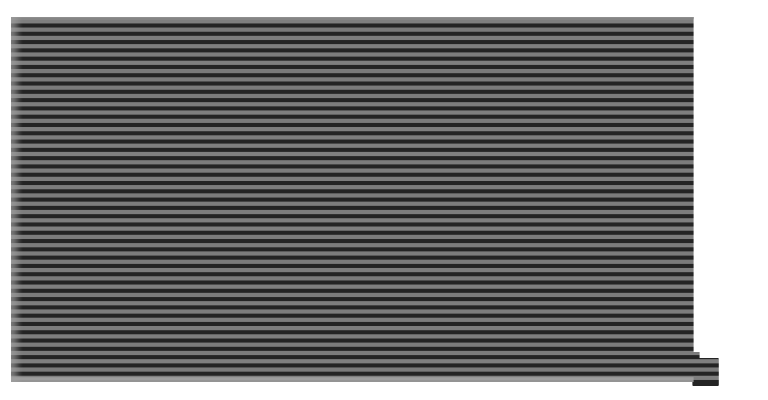
A Shadertoy shader for this pattern:

```glsl
// A wide panel of 44 horizontal grey bars on white, with a stepped tab at its
// lower right corner. Box distances cut the outline, a repeated bar fills it,
// and soft rims lighten the left, top and bottom edges.

const vec3 PAPER = vec3(1.0);
const float LIGHT_BAR = 0.49;
const float DARK_GAP = 0.14;
const float RIM_GREY = 0.63;
const float ROWS = 44.0;
const float BAR_SHARE = 0.51;

// Panel corners, in units of the canvas height
const vec2 PANEL_MIN = vec2(0.0276, 0.045);
const vec2 PANEL_MAX = vec2(1.734, 0.957);

float hash(float n) {
    n = fract(n * 0.1031);
    n *= n + 33.33;
    return fract(n * (n + n));
}

float boxDistance(vec2 p, vec2 low, vec2 high, float radius) {
    vec2 q = abs(p - 0.5 * (low + high)) - 0.5 * (high - low) + radius;
    return length(max(q, 0.0)) + min(max(q.x, q.y), 0.0) - radius;
}

// Share of a pixel that lies inside a distance field
float coverage(float dist, float pixel) {
    return clamp(0.5 - dist / pixel, 0.0, 1.0);
}

// Grey of the repeated bars, each with a slightly different tone
float barGrey(float y, float pitch, float pixel) {
    float row = (y - PANEL_MIN.y) / pitch;
    float edge = (abs(fract(row) - 0.5) - 0.5 * BAR_SHARE) * pitch;
    float tone = LIGHT_BAR + 0.02 * (hash(floor(row) + 7.0) - 0.5);
    return mix(DARK_GAP, tone, coverage(edge, pixel));
}

// Lightened borders of the main panel
float addRims(float grey, vec2 p, float pixel) {
    float left = 1.0 - smoothstep(0.0, 0.032, p.x - PANEL_MIN.x);
    float bottom = coverage(p.y - PANEL_MIN.y - 0.012, pixel);
    float top = coverage(PANEL_MAX.y - p.y - 0.007, pixel);
    grey = mix(grey, 0.52, top);
    grey = mix(grey, RIM_GREY, 0.9 * bottom);
    return mix(grey, RIM_GREY, 0.65 * left);
}

void mainImage(out vec4 fragColor, in vec2 fragCoord) {
    vec2 p = fragCoord / iResolution.y;
    float pixel = 1.0 / iResolution.y;
    float pitch = (PANEL_MAX.y - PANEL_MIN.y) / ROWS;

    // Outline: panel, small step and tab
    float panel = boxDistance(p, PANEL_MIN, PANEL_MAX, 0.0);
    float ledge = boxDistance(p, vec2(1.72, 0.10), vec2(1.749, 0.120), 0.0);
    float tab = boxDistance(p, vec2(1.731, 0.035), vec2(1.797, 0.105), 0.003);
    float outline = min(panel, min(ledge, tab));

    // Bars run through every part; the tab ends in a dark foot
    float bars = barGrey(p.y, pitch, pixel);
    float foot = coverage(p.y - PANEL_MIN.y, pixel);
    float grey = mix(bars, DARK_GAP, foot);
    grey = mix(grey, addRims(bars, p, pixel), coverage(panel, pixel));

    vec3 color = mix(PAPER, vec3(grey), coverage(outline, pixel));
    fragColor = vec4(color, 1.0);
}
```
